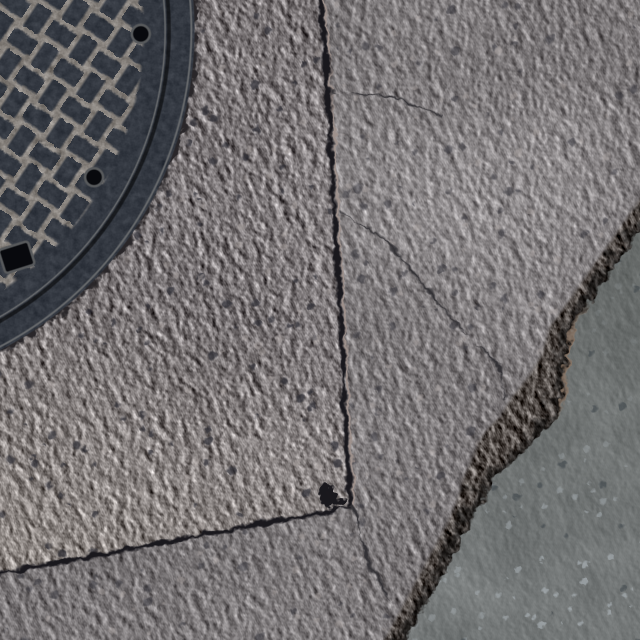
This texture is drawn by a WebGL 1 fragment shader. Its source:

```glsl
precision highp float;
// Cracked rough concrete slabs beside a woven-tread iron cover and a smooth path.
uniform vec2 u_resolution;

vec2 hash2(vec2 p) {
  return fract(sin(vec2(dot(p, vec2(127.1, 311.7)), dot(p, vec2(269.5, 183.3)))) * 43758.5);
}
float corner(vec2 cell, vec2 f, vec2 o) { return dot(hash2(cell + o) * 2.0 - 1.0, f - o); }
float gradNoise(vec2 p) {
  vec2 i = floor(p), f = fract(p), u = f * f * (3.0 - 2.0 * f);
  float low = mix(corner(i, f, vec2(0, 0)), corner(i, f, vec2(1, 0)), u.x);
  float high = mix(corner(i, f, vec2(0, 1)), corner(i, f, vec2(1, 1)), u.x);
  return mix(low, high, u.y);
}
float fbm(vec2 p) {
  float sum = 0.0, amp = 1.0;
  for (int i = 0; i < 3; i++) {
    sum += amp * gradNoise(p);
    p = p * 2.07 + 17.3;
    amp *= 0.6;
  }
  return sum;
}
// Side-lit slope of grains stretched along a steep falling diagonal
float relief(vec2 p, float scale) {
  vec2 q = mat2(0.92, -0.24, 0.39, 0.56) * p * scale;
  return fbm(q) - fbm(q - vec2(0.42, 0.0));
}
// Irregular dots scattered over a jittered grid
float spots(vec2 p, float scale, float density) {
  vec2 q = p * scale, cell = floor(q);
  q += 0.3 * gradNoise(q * 3.0);
  float cover = 0.0;
  for (int k = 0; k < 9; k++) {
    vec2 id = cell + vec2(mod(float(k), 3.0), floor(float(k) / 3.0)) - 1.0;
    float d = length(q - id - hash2(id + 41.0)) - 0.08 - 0.24 * hash2(id).y;
    cover = max(cover, step(hash2(id + 83.0).x, density) * (1.0 - smoothstep(-0.12, 0.12, d)));
  }
  return cover;
}
float ramp(float v, float a, float b) { return clamp((v - a) / (b - a), 0.0, 1.0); }
float glow(vec2 p, vec2 c, float k) { return exp(-k * dot(p - c, p - c)); }
float segment(vec2 p, vec2 a, vec2 b) {
  vec2 ab = b - a;
  return length(p - a - ab * clamp(dot(p - a, ab) / dot(ab, ab), 0.0, 1.0));
}
float bend(vec2 p, vec2 a, vec2 b, vec2 c) { return min(segment(p, a, b), segment(p, b, c)); }
float box(vec2 p, vec2 halfSize, float r) {
  vec2 q = abs(p) - halfSize + r;
  return length(max(q, 0.0)) + min(max(q.x, q.y), 0.0) - r;
}
vec3 paint(vec3 under, vec3 over, float d, float soft) {
  return mix(under, over, 1.0 - smoothstep(-soft, soft, d));
}
// Alternating bars in a turned checkerboard
float tread(vec2 p, float pitch) {
  vec2 q = mat2(0.83, 0.56, -0.56, 0.83) * p / pitch, cell = floor(q), f = fract(q) - 0.5;
  f = mod(cell.x + cell.y, 2.0) < 0.5 ? f : f.yx;
  return box(f, vec2(0.54, 0.32), 0.14) * pitch;
}
vec3 roughSlab(vec2 p, vec3 tone, float contrast) {
  vec3 col = tone + 0.05 * fbm(p * 5.0) + contrast * relief(p, 82.0);
  col = mix(col, vec3(0.17, 0.17, 0.2), 1.6 * contrast * spots(p, 46.0, 0.13));
  return mix(col, vec3(0.68, 0.65, 0.64), 0.45 * spots(p + 5.3, 52.0, 0.12));
}
vec3 smoothPath(vec2 p) {
  vec3 col = mix(vec3(0.45, 0.465, 0.465), vec3(0.4, 0.415, 0.41), ramp(p.y, 0.1, 0.65));
  col += 0.07 * fbm(p * 9.0) + 0.07 * relief(p, 90.0);
  float worn = 0.15 + 0.5 * glow(p, vec2(0.9, 0.06), 20.0);
  col = mix(col, vec3(0.68, 0.71, 0.73), worn * spots(p, 58.0, 0.18));
  return mix(col, vec3(0.24, 0.27, 0.29), 0.6 * spots(p + 3.1, 50.0, 0.07));
}
vec3 ironCover(vec2 p, float r, float aa) {
  float grain = fbm(p * 80.0), lug = tread(p + 0.003 * grain, 0.043);
  vec3 iron = vec3(0.2, 0.22, 0.255) + 0.08 * grain, rim = vec3(0.4, 0.41, 0.42);
  vec3 weave = paint(vec3(0.53, 0.51, 0.49) + 0.2 * grain, iron, lug, aa + 0.001);
  vec3 col = paint(iron, weave, r - 0.482, aa + 0.002);
  col = paint(col, rim, abs(r - 0.516) - 0.0012, aa);
  col = paint(col, iron * 0.45, abs(r - 0.522) - 0.003, aa);
  col = paint(col, rim, abs(r - 0.557) - 0.0015, aa);
  float holes = min(length(p - vec2(0.22, 0.947)), length(p - vec2(0.147, 0.723))) - 0.012;
  vec2 s = mat2(0.95, -0.3, 0.3, 0.95) * (p - vec2(0.026, 0.598));
  holes = min(holes, box(s, vec2(0.022, 0.017), 0.003));
  col = paint(col, rim * 0.85, holes - 0.004, aa);
  return paint(col, vec3(0.03, 0.035, 0.05), holes, aa);
}
void main() {
  vec2 p = gl_FragCoord.xy / u_resolution.y;
  float aa = 1.0 / u_resolution.y, jag = fbm(p * 48.0);
  vec2 w = p + 0.007 * vec2(jag, fbm(p * 48.0 + 9.0));
  // Three slabs around the joints
  float jointX = w.x - 0.501 - 0.012 * ramp(p.y, 1.0, 0.85) - 0.034 * ramp(p.y, 0.85, 0.21);
  float jointY = w.y - 0.104 - 0.19 * p.x;
  float calm = max(ramp(jointX, -aa, aa), ramp(jointY, aa, -aa));
  vec3 tone = mix(vec3(0.475, 0.455, 0.46), vec3(0.56, 0.535, 0.52), ramp(p.y + 0.4 * p.x, 0.65, 0.15));
  tone = mix(tone, vec3(0.485, 0.47, 0.475), calm) + 0.08 * glow(p, vec2(0.73, 0.68), 30.0);
  vec3 col = roughSlab(p, tone, mix(0.44, 0.31, calm));
  // Joints with a lit lip and a dark gap
  float stopY = 0.207 - p.y;
  col = paint(col, vec3(0.62, 0.57, 0.55), max(abs(jointX - 0.006) - 0.002, stopY), aa);
  float gap = max(abs(jointX) - 0.004 - 0.006 * gradNoise(p * 26.0), stopY);
  gap = min(gap, max(abs(jointY) - 0.003 - 0.005 * gradNoise(p * 29.0), p.x - 0.55));
  gap = min(gap, length(w - vec2(0.515, 0.225)) - 0.017 + 0.022 * jag);
  col = paint(col, vec3(0.1, 0.095, 0.115), gap, aa + 0.001);
  // Hairline cracks
  float hair = bend(w, vec2(0.52, 0.855), vec2(0.612, 0.85), vec2(0.69, 0.818));
  hair = min(hair, bend(w, vec2(0.534, 0.668), vec2(0.6, 0.629), vec2(0.703, 0.505)));
  hair = min(hair, bend(w, vec2(0.703, 0.505), vec2(0.781, 0.427), vec2(0.79, 0.375)));
  hair = min(hair, bend(w, vec2(0.55, 0.21), vec2(0.579, 0.115), vec2(0.628, 0.03)));
  col = paint(col, vec3(0.2, 0.195, 0.21), hair - 0.001 - 0.008 * gradNoise(p * 27.0), aa + 0.001);
  // Crumbling edge and smooth path
  float edgeX = 0.635 + 0.135 * ramp(p.y, 0.0, 0.25) + 0.105 * ramp(p.y, 0.25, 0.35);
  edgeX += 0.02 * ramp(p.y, 0.35, 0.5) + 0.7 * max(p.y - 0.49, 0.0);
  float width = 0.028 + 0.048 * glow(p.yy, vec2(0.34), 89.0);
  float across = (w.x - edgeX + 0.007 * jag) * 0.82;
  vec3 debris = vec3(0.32, 0.295, 0.28) + 0.5 * relief(p, 85.0);
  debris *= 1.0 - 0.6 * smoothstep(-0.025, 0.0, across + 0.02 * jag);
  col = paint(col, debris, -across - width + 0.012 * jag, aa + 0.003);
  col = paint(col, smoothPath(p), -across, aa + 0.001);
  float lip = ramp(p.y, 0.34, 0.38) * ramp(p.y, 0.53, 0.48);
  col = mix(col, vec3(0.57, 0.48, 0.41), 0.7 * lip * ramp(abs(across), 0.004, 0.001));
  // Cover with dirt around its frame
  float r = length(p - vec2(-0.258, 0.952));
  col = paint(col, vec3(0.16, 0.15, 0.16), r - 0.566 - 0.018 * jag, 0.004);
  col = paint(col, ironCover(p, r, aa), r - 0.562, aa);
  gl_FragColor = vec4(clamp(col, 0.0, 1.0), 1.0);
}
```
